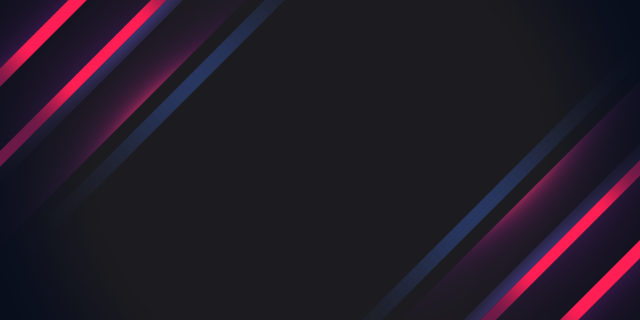
Give the GLSL for this background, as a Shadertoy shader.

```glsl
// Neon diagonal stripes with soft violet glows in two opposite corners of a dark field.

const vec3 CHARCOAL = vec3(0.110, 0.108, 0.124);
const vec3 NAVY     = vec3(0.035, 0.055, 0.115);
const vec3 SHADOW   = vec3(0.085, 0.075, 0.115);
const vec3 VIOLET   = vec3(0.215, 0.095, 0.290);
const vec3 PLUM     = vec3(0.420, 0.100, 0.280);
const vec3 RED      = vec3(1.000, 0.120, 0.330);
const vec3 ROSE     = vec3(0.620, 0.160, 0.320);
const vec3 INDIGO   = vec3(0.220, 0.200, 0.420);
const vec3 BLUE     = vec3(0.160, 0.220, 0.390);

// Stripe limits, measured from the corner along x + y, in canvas heights
const vec2 OUTER_RED   = vec2(0.214, 0.271);
const vec2 INNER_RED   = vec2(0.472, 0.521);
const vec2 INDIGO_BAND = vec2(0.521, 0.572);
const vec2 BLUE_BAND   = vec2(0.828, 0.890);
const float SHEET_EDGE = 0.768;
// Offset of the lower right group: across and along the stripes
const vec2 LOWER_SHIFT = vec2(0.021, 0.180);

// Coverage of a stripe with smooth edges
float band(float d, vec2 limits, float soft) {
    return smoothstep(-soft, soft, d - limits.x) * smoothstep(-soft, soft, limits.y - d);
}

// Glow that ends sharply at an edge and fades toward the corner
float sideGlow(float d, float edge, float reach, float soft) {
    return smoothstep(-soft, soft, edge - d) * exp(-max(edge - d, 0.0) / reach);
}

// Bell-shaped fade along a stripe
float fade(float t, float center, float width) {
    float k = (t - center) / width;
    return exp(-k * k);
}

void mainImage(out vec4 fragColor, in vec2 fragCoord) {
    vec2 halfSize = 0.5 * iResolution.xy / iResolution.y;
    vec2 q = fragCoord / iResolution.y - halfSize;
    float soft = 1.2 / iResolution.y;

    // Fold both corners together: d runs across the stripes, t along them
    float across = q.x - q.y;
    float lower = step(0.0, across);
    float d = halfSize.x + halfSize.y - abs(across) + lower * LOWER_SHIFT.x;
    float t = halfSize.x - halfSize.y + mix(1.0, -1.0, lower) * (q.x + q.y)
            + lower * LOWER_SHIFT.y;

    // Dark field with navy corners
    vec3 color = mix(CHARCOAL, NAVY, smoothstep(0.65, 1.1, length(q)));
    color = mix(color, SHADOW, 0.6 * smoothstep(0.8, 0.4, d) * fade(t, 0.1, 0.6));

    // Violet glows on the corner side of each edge
    float sheet = sideGlow(d, SHEET_EDGE, 0.085, soft);
    color = mix(color, VIOLET, sheet * fade(t, 0.15, 0.50));
    color = mix(color, ROSE, 0.9 * sideGlow(d, SHEET_EDGE, 0.038, soft) * fade(t, 0.13, 0.27));
    color = mix(color, VIOLET, 0.75 * sideGlow(d, INNER_RED.x, 0.085, soft) * fade(t, 0.1, 0.45));
    color = mix(color, VIOLET, 0.85 * sideGlow(d, OUTER_RED.x, 0.070, soft));

    // Blue stripes
    color = mix(color, BLUE, 0.95 * band(d, BLUE_BAND, soft) * fade(t, 0.36, 0.48));
    float indigoFall = mix(1.0, 0.55, smoothstep(INDIGO_BAND.x, INDIGO_BAND.y, d));
    color = mix(color, INDIGO, indigoFall * band(d, INDIGO_BAND, soft) * fade(t, 0.35, 0.55));

    // Red stripes, dulling to plum at their ends
    vec3 innerColor = mix(PLUM, RED, smoothstep(0.15, 0.75, fade(t, 0.17, 0.36)));
    color = mix(color, innerColor, band(d, INNER_RED, soft) * smoothstep(0.0, 0.2, fade(t, 0.12, 0.50)));
    vec3 outerColor = mix(PLUM, RED, smoothstep(0.1, 0.7, fade(t, 0.14, 0.32)));
    color = mix(color, outerColor, band(d, OUTER_RED, soft));

    fragColor = vec4(color, 1.0);
}
```
